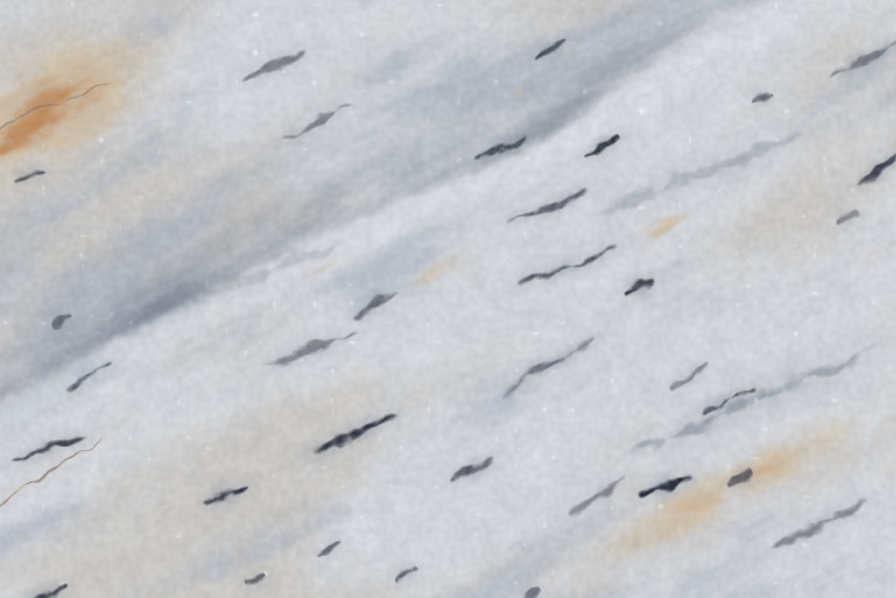
Reproduce this texture procedurally as a Shadertoy shader.

```glsl
// Polished white marble with slanted blue-grey veins, dark mineral dashes and rust stains.

const float VEIN_ANGLE = 0.48;
const float MAIN_VEIN = 0.285;      // distance of the main vein from the origin
const float VEIN_FADE = 0.055;      // soft upper side of the main vein
const float GRAIN_SCALE = 85.0;
const float GRAIN_AMOUNT = 0.035;

const vec3 WHITE = vec3(0.815, 0.828, 0.846);
const vec3 BRIGHT = vec3(0.85, 0.865, 0.885);
const vec3 WARM = vec3(0.785, 0.775, 0.76);
const vec3 PALE_BLUE = vec3(0.68, 0.71, 0.755);
const vec3 SLATE = vec3(0.50, 0.53, 0.585);
const vec3 INK = vec3(0.17, 0.185, 0.24);
const vec3 SAND = vec3(0.80, 0.73, 0.63);
const vec3 RUST = vec3(0.72, 0.50, 0.31);
const vec3 BROWN = vec3(0.46, 0.39, 0.35);

// Two random values per lattice cell
vec2 hash2(vec2 cell) {
    const uint MUL = 1664525u;
    uvec2 h = uvec2(ivec2(cell)) * MUL + 12345u;
    h.x += h.y * MUL;
    h.y += h.x * MUL;
    h ^= h >> 16u;
    h.x += h.y * MUL;
    h.y += h.x * MUL;
    h ^= h >> 16u;
    return vec2(h & 65535u) / 65535.0;
}

float slope(vec2 cell, vec2 offset) {
    float a = 6.2832 * hash2(cell).x;
    return dot(vec2(cos(a), sin(a)), offset);
}

float gradientNoise(vec2 p) {
    vec2 i = floor(p), f = p - i;
    vec2 u = f * f * f * (f * (f * 6.0 - 15.0) + 10.0);
    vec2 e = vec2(1.0, 0.0);
    return mix(mix(slope(i, f), slope(i + e, f - e), u.x),
               mix(slope(i + e.yx, f - e.yx), slope(i + 1.0, f - 1.0), u.x), u.y);
}

float fbm(vec2 p) {
    float sum = 0.0, amp = 1.0;
    for (int i = 0; i < 5; i++) {
        sum += amp * gradientNoise(p);
        p = p * 2.03 + 17.3;
        amp *= 0.5;
    }
    return sum;
}

// Scattered ragged dashes: x = core, y = soft halo
vec2 dashes(vec2 q, vec2 cellSize, vec2 lengths, float width, float density, float seed) {
    float ragged = fbm(q * vec2(22.0, 32.0) + seed);
    float soft = 0.4 * width + 0.7 / iResolution.y;
    q.y += 0.014 * gradientNoise(q * 13.0 + seed) + 0.007 * gradientNoise(q * 38.0);
    vec2 home = floor(q / cellSize), result = vec2(0.0);
    for (int j = -1; j <= 1; j++)
    for (int i = -1; i <= 1; i++) {
        vec2 cell = home + vec2(i, j);
        vec2 place = hash2(cell + seed), kind = hash2(cell + seed + 137.0);
        if (kind.x > density) continue;
        vec2 d = q - (cell + 0.5 + 0.7 * (place - 0.5)) * cellSize;
        d.y += 0.25 * (place.x - 0.5) * d.x;
        float halfLength = mix(lengths.x, lengths.y, kind.y * kind.y);
        float taper = 1.0 - d.x * d.x / (halfLength * halfLength);
        float thick = width * (0.6 + 1.1 * ragged) * sqrt(max(taper, 0.0));
        float core = smoothstep(soft, -soft, abs(d.y) - thick) * smoothstep(0.0, 0.3, taper);
        vec2 h = d / vec2(1.25 * halfLength, 3.2 * width);
        result = max(result, vec2(core, exp(-2.0 * dot(h, h))) * mix(0.4, 1.0, place.y));
    }
    return result;
}

float blob(vec2 p, vec2 centre, vec2 size) {
    vec2 d = (p - centre) / size;
    return exp(-dot(d, d));
}

void mainImage(out vec4 fragColor, in vec2 fragCoord) {
    vec2 p = fragCoord / iResolution.y;
    float c = cos(VEIN_ANGLE), s = sin(VEIN_ANGLE);
    vec2 q = vec2(c * p.x + s * p.y, c * p.y - s * p.x);   // along, across the veins

    float grain = gradientNoise(p * GRAIN_SCALE) + 0.7 * gradientNoise(p * GRAIN_SCALE * 0.45);
    float mottle = fbm(p * 16.0);

    // Cloudy ground
    float warmth = fbm(q * vec2(1.4, 3.2) + 5.0) + 0.15 * mottle;
    warmth += 0.22 * blob(q, vec2(0.9, -0.1), vec2(0.9, 0.35));
    vec3 col = mix(WHITE, WARM, 0.9 * smoothstep(0.0, 0.45, warmth));
    float haze = fbm(q * vec2(1.8, 6.5) + 31.0) + 0.2 * mottle;
    haze += 0.28 * exp(-pow((q.y - 0.4) / 0.16, 2.0)) + 0.3 * smoothstep(-0.4, -0.65, q.y);
    col = mix(col, PALE_BLUE, 0.75 * smoothstep(0.1, 0.65, haze));

    // Main vein: crisp lower edge, bright streak beneath
    float side = q.y - MAIN_VEIN + 0.045 * gradientNoise(vec2(q.x * 2.2, 3.4)) + 0.012 * mottle;
    float patches = fbm(q * vec2(3.0, 15.0) + 11.0);
    float vein = smoothstep(-0.012, 0.022, side) * exp(-max(side, 0.0) / VEIN_FADE);
    col = mix(col, BRIGHT, 0.6 * exp(-pow((side + 0.035) / 0.028, 2.0)));
    col = mix(col, SLATE, clamp(vein * (0.75 + 0.9 * patches), 0.0, 0.9));

    // Rust stains
    float stain = 0.8 * blob(q, vec2(0.44, 0.69), vec2(0.17, 0.075))
                + 0.6 * blob(q, vec2(1.17, -0.4), vec2(0.2, 0.035))
                + 0.55 * smoothstep(0.35, 0.95, fbm(q * vec2(3.2, 10.0) + 71.0));
    stain *= 1.0 + 0.8 * fbm(q * vec2(9.0, 18.0) + 3.0);
    col = mix(col, SAND, 0.8 * smoothstep(0.04, 0.5, stain));
    col = mix(col, RUST, 0.85 * smoothstep(0.4, 1.05, stain + 0.15 * grain));

    // Broad pale streaks, brown hairlines, dark dashes
    vec2 streak = dashes(q, vec2(0.75, 0.24), vec2(0.12, 0.3), 0.013, 0.4, 19.0);
    vec2 hairline = dashes(q, vec2(0.6, 0.2), vec2(0.08, 0.2), 0.0022, 0.4, 53.0);
    float density = mix(0.72, 0.3, step(0.25, q.y));
    vec2 dash = dashes(q, vec2(0.23, 0.11), vec2(0.02, 0.105), 0.0075, density, 7.0);
    col = mix(col, SLATE, 0.6 * streak.x + 0.2 * streak.y * (1.0 - streak.x));
    col = mix(col, SAND, 0.3 * hairline.y);
    col = mix(col, BROWN, 0.7 * hairline.x);
    col = mix(col, SLATE, clamp(dash.y * (0.4 + 0.5 * mottle), 0.0, 0.7));
    col = mix(col, INK, clamp(dash.x * (0.95 + 0.35 * grain), 0.0, 1.0));

    // Crystal grain and glints
    col += GRAIN_AMOUNT * grain + 0.025 * mottle;
    col += 0.07 * smoothstep(0.4, 0.65, gradientNoise(p * 62.0 + 9.0));
    fragColor = vec4(clamp(col, 0.0, 1.0), 1.0);
}
```
